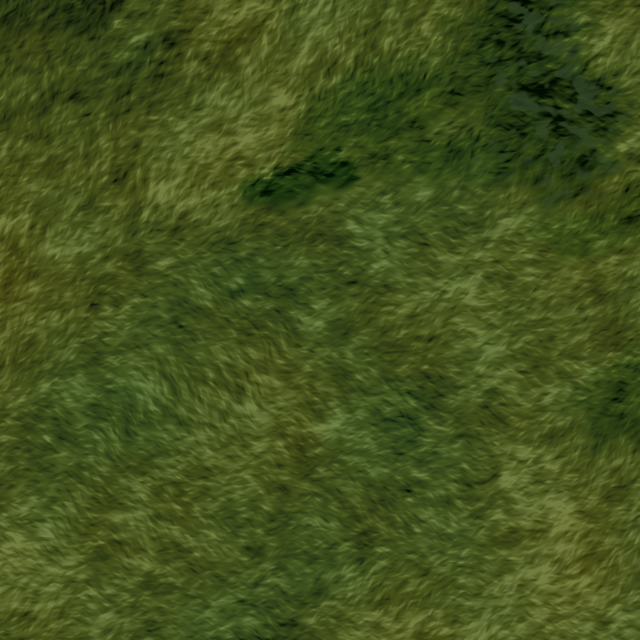
Write a Shadertoy shader that draws this texture.

```glsl
// Windswept meadow grass with shaded hollows and a leafy shrub.
// Cellular spot noise scatters fine blades along a flow field of layered sines;
// the summed tone is then looked up in a dark-to-light green ramp.

const vec3 RAMP[6] = vec3[6](
    vec3(0.06, 0.09, 0.02), vec3(0.13, 0.18, 0.06), vec3(0.18, 0.24, 0.08),
    vec3(0.23, 0.28, 0.09), vec3(0.27, 0.33, 0.11), vec3(0.34, 0.40, 0.17));
const vec3 LEAF_COLOR  = vec3(0.19, 0.27, 0.15);
const vec3 OLIVE_SHIFT = vec3(0.009, -0.003, -0.006);
const vec3 LUSH_SHIFT  = vec3(-0.045, 0.008, -0.012);

const float MEAN_TONE    = 3.92;  // position on the ramp, 0 to 5
const float BROAD_TONE   = 0.27;
const float TUFT_TONE    = 0.34;
const float BLADE_TONE   = 0.50;
const float FIBRE_TONE   = 0.58;
const float HOLLOW_DEPTH = 3.1;
const float RIDGE_LIFT   = 0.75;
const float BLADE_JITTER = 1.1;
const float BLADE_BEND   = 0.3;

vec3 hash3(vec2 p) {
    vec3 q = fract(p.xyx * vec3(0.1031, 0.1030, 0.0973));
    q += dot(q, q.yxz + 33.33);
    return fract((q.xxy + q.yxx) * q.zyx);
}

// How far a point lies on the upper left slope
float slope(vec2 p) {
    return smoothstep(0.2, 0.55, p.y - 0.75 * p.x);
}

// Direction in which the grass lies, in radians
float flow(vec2 p) {
    float upper = slope(p);
    vec2 swirl = p - vec2(0.42, 0.36);
    float lean = mix(0.05 + 0.4 * p.x, 0.8, upper) - 0.75 * exp(-14.0 * dot(swirl, swirl));
    float sway = 0.26 * sin(dot(p, vec2(11.0, 7.0)) + 2.0 * sin(9.0 * p.y))
               + 0.30 * sin(dot(p, vec2(-23.0, 31.0)) + 2.0 * sin(21.0 * p.x));
    return lean + sway * (1.0 - 0.5 * upper);
}

// Spot noise of one blade per cell, with unit deviation; stretch 1 gives round spots
float blades(vec2 uv, float density, float stretch, float seed) {
    vec2 p = uv * density;
    vec2 cell = floor(p);
    float sum = 0.0;
    for (int y = -2; y <= 2; y++) {
        for (int x = -2; x <= 2; x++) {
            vec2 id = cell + vec2(x, y);
            vec3 rnd = hash3(id + seed);
            vec2 root = id + rnd.xy;
            float angle = flow(root / density) + BLADE_JITTER * (fract(rnd.z * 17.0) - 0.5);
            float c = cos(angle), s = sin(angle);
            vec2 d = p - root;
            d = vec2(c * d.x + s * d.y, c * d.y - s * d.x);
            d.y += BLADE_BEND * (rnd.x - 0.5) * d.x * d.x;
            d.y *= stretch;
            sum += (2.0 * rnd.z - 1.0) * exp(-dot(d, d));
        }
    }
    return sum * sqrt(stretch / 0.52);
}

// Soft capsule from a to b
float patchMask(vec2 p, vec2 a, vec2 b, float radius) {
    vec2 ab = b - a;
    float t = clamp(dot(p - a, ab) / dot(ab, ab), 0.0, 1.0);
    return 1.0 - smoothstep(0.25 * radius, radius, length(p - a - t * ab));
}

// Ramp lookup; tones above the last entry extend its final step
vec3 grassColor(float tone) {
    tone = clamp(tone, -0.5, 6.4);
    int i = int(clamp(floor(tone), 0.0, 4.0));
    return max(mix(RAMP[i], RAMP[i + 1], tone - float(i)), 0.0);
}

void mainImage(out vec4 fragColor, in vec2 fragCoord) {
    vec2 uv = fragCoord / iResolution.y;

    // Noise layers, from meadow-wide to single fibres
    float broad = blades(uv, 9.0, 1.3, 11.0);
    float clump = blades(uv, 24.0, 1.4, 47.0);
    float tuft  = blades(uv, 44.0, 2.0, 83.0);
    float blade = blades(uv, 82.0, 3.0, 131.0);
    float fibre = blades(uv, 150.0, 3.4, 211.0);

    // Shaded hollows with ragged outlines
    vec2 ragged = uv + 0.015 * vec2(clump, broad) + 0.010 * vec2(tuft, clump)
                + 0.005 * vec2(blade, fibre);
    float shrub  = patchMask(ragged, vec2(0.81, 0.93), vec2(0.86, 0.82), 0.155);
    float hedge  = patchMask(ragged, vec2(0.41, 0.70), vec2(0.53, 0.74), 0.048);
    float bank   = patchMask(ragged, vec2(0.50, 0.78), vec2(0.74, 0.88), 0.085);
    float gully  = patchMask(ragged, vec2(0.60, 0.76), vec2(0.84, 0.74), 0.055);
    float corner = patchMask(ragged, vec2(0.02, 1.00), vec2(0.13, 1.00), 0.10);
    float scrub  = patchMask(ragged, vec2(0.00, 0.90), vec2(0.12, 0.92), 0.17);
    float edge   = max(patchMask(ragged, vec2(0.90, 0.66), vec2(1.0, 0.70), 0.07),
                       patchMask(ragged, vec2(0.96, 0.36), vec2(1.0, 0.42), 0.08));
    float lush = max(max(shrub, 0.85 * hedge), max(0.5 * max(bank, gully), 0.5 * edge));
    float hollow = max(lush, max(0.8 * corner, 0.32 * scrub));

    // Pale ridge above the hedge
    float ridge = patchMask(ragged, vec2(0.30, 0.70), vec2(0.68, 1.0), 0.11);

    // Tone and colour
    float tone = MEAN_TONE + BROAD_TONE * (broad + clump)
               + TUFT_TONE * tuft + BLADE_TONE * blade + FIBRE_TONE * fibre
               + RIDGE_LIFT * ridge * (1.0 - hollow) - HOLLOW_DEPTH * hollow;
    vec3 color = grassColor(tone);
    float olive = 0.8 * broad - 0.5 * clump + 1.2 * slope(uv);
    color += OLIVE_SHIFT * olive * (1.0 - hollow) + LUSH_SHIFT * lush * (1.0 - 0.6 * shrub);

    // Rounded leaves catching light on the shrub
    float leaf = smoothstep(0.2, 1.3, blades(uv, 105.0, 1.4, 307.0));
    color = mix(color, LEAF_COLOR, 0.8 * leaf * shrub);

    fragColor = vec4(clamp(color, 0.0, 1.0), 1.0);
}
```
